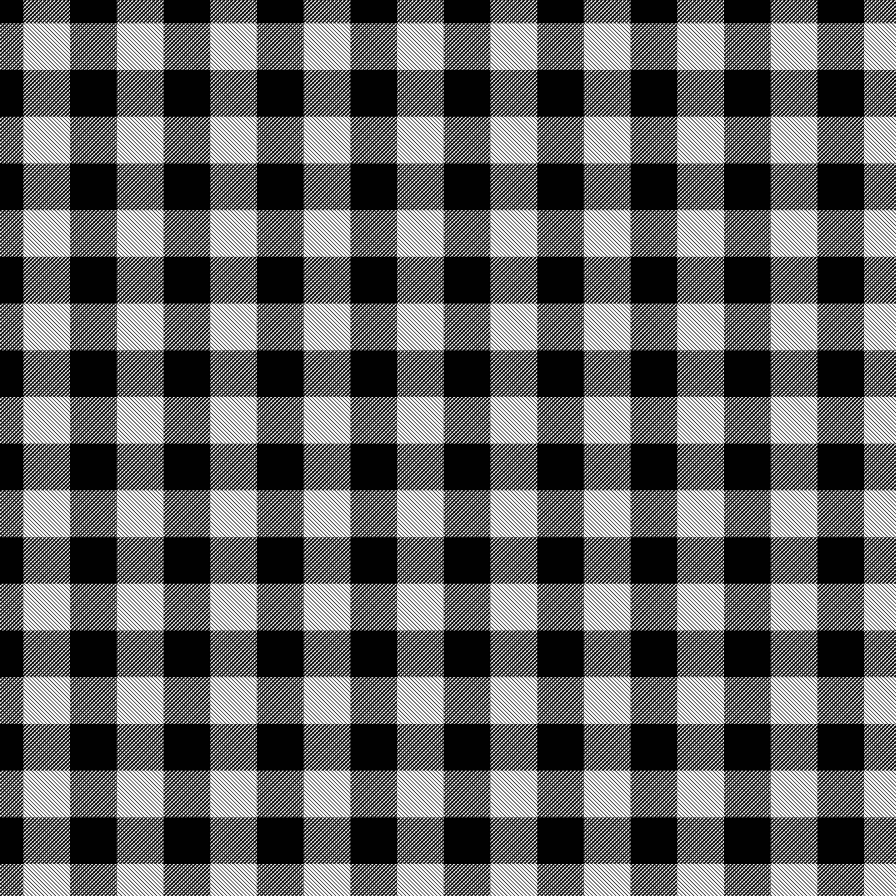
A Shadertoy shader for this pattern:

```glsl
// Black and white buffalo check in a fine twill. Dark bands run both ways, each
// hatched on alternate rising diagonals, so their crossings fill solid black;
// thin falling twill lines cover the cloth. Edges are smoothed by supersampling.

// Brightness of the cloth at p, in check repeats measured from the top left.
float gingham(vec2 p) {
    vec2 darkBand = step(0.5, fract(p));

    // Complementary rising hatches: one per band direction, 24 to a repeat
    float rising = step(0.5, fract((p.x + p.y) * 24.0));
    float ink = mix(darkBand.x, darkBand.y, rising);

    // Thin falling lines between the twill ribs
    float rib = step(0.23, fract((p.x - p.y) * 24.0));
    return (1.0 - ink) * rib;
}

void mainImage(out vec4 fragColor, in vec2 fragCoord) {
    const int SAMPLES = 6;
    float light = 0.0;

    // Average a grid of samples over the pixel
    for (int j = 0; j < SAMPLES; j++) {
        for (int i = 0; i < SAMPLES; i++) {
            vec2 offset = (vec2(i, j) + 0.5) / float(SAMPLES) - 0.5;
            vec2 uv = (fragCoord + offset) / iResolution.y;
            uv.y = 1.0 - uv.y;
            light += gingham(uv * 9.592 - 0.25);
        }
    }
    light /= float(SAMPLES * SAMPLES);

    fragColor = vec4(vec3(mix(0.005, 1.0, light)), 1.0);
}
```
